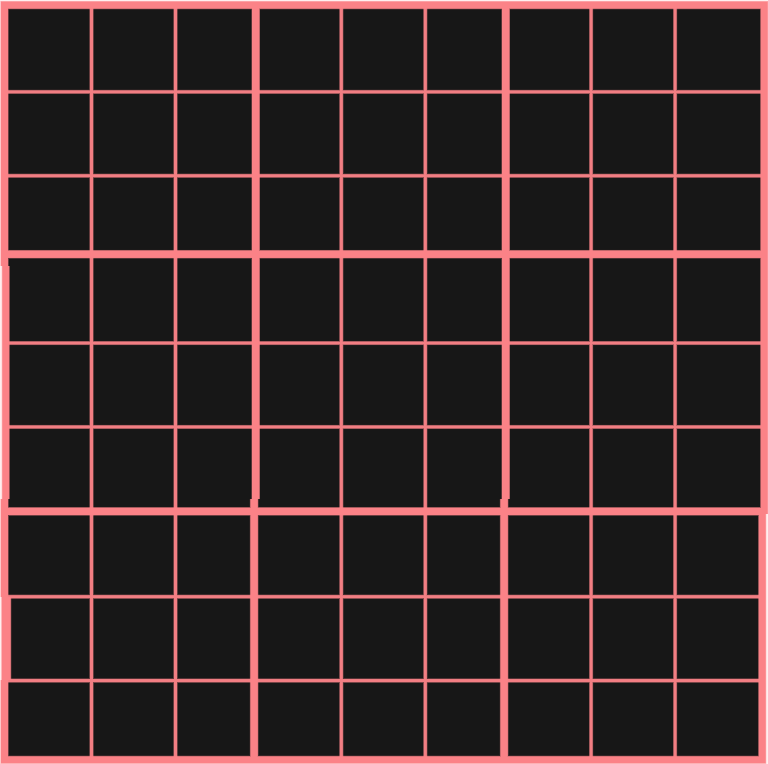
A Shadertoy shader for this pattern:

```glsl
// Dark nine by nine grid of cells ruled in coral, grouped three by three by thicker bars.
// Bars and hairlines are distance bands repeated in a loop; small steps in the bars
// and frame give a slightly misaligned, pieced-together look with pale slivers outside.

// Canvas measured in units of 768 x 765, with y running down.
const vec2 SHEET = vec2(768.0, 765.0);

// Coverage of the side of an edge where d is positive.
float cover(float d, float soft) {
    return clamp(d / soft + 0.5, 0.0, 1.0);
}

// Coverage of a straight line of the given full width.
float line(float x, float centre, float width, float soft) {
    return cover(0.5 * width - abs(x - centre), soft);
}

// One between two heights, zero elsewhere.
float between(float y, float from, float to) {
    return step(from, y) * step(y, to);
}

void mainImage(out vec4 fragColor, in vec2 fragCoord) {
    vec2 p = fragCoord / iResolution.xy * SHEET;
    p.y = SHEET.y - p.y;
    float soft = max(SHEET.x / iResolution.x, 1.4);

    // Hairlines: two inside each of the three blocks, both ways
    float hair = 0.0;
    for (int block = 0; block < 3; block++) {
        float k = float(block);
        for (int i = 0; i < 2; i++) {
            float inner = 84.0 * float(i);
            float column = 91.5 + 249.8 * k + inner;
            float row = 92.0 + 252.75 * k - (block == 1 ? 1.25 : 0.0) + inner;
            hair = max(hair, line(p.x, column, 3.6, soft));
            hair = max(hair, line(p.y, row, 3.6, soft));
        }
    }

    // Block bars; the upright ones step left in the lowest block
    float slip = 1.7 * step(500.0, p.y);
    float bars = 0.0;
    for (int i = 0; i < 2; i++) {
        float k = float(i);
        bars = max(bars, line(p.x, 255.8 + 250.0 * k - slip, 8.0, soft));
        bars = max(bars, line(p.y, 254.5 + 257.5 * k, 8.0, soft));
    }

    // Frame, with uneven left and right sides
    float middle = between(p.y, 266.0, 500.0);
    float wideRow = between(p.y, 598.0, 681.0);
    float lower = step(515.0, p.y);
    float left = 0.7 + 1.3 * middle + 0.8 * wideRow;
    float right = 768.0 - 2.0 * lower;
    float innerLeft = 8.3 + 1.2 * middle + 2.7 * wideRow;
    float hole = min(min(p.x - innerLeft, right - 7.6 - p.x),
                     min(p.y - 9.0, 757.0 - p.y));
    float frame = 1.0 - cover(hole, soft);
    float sheet = cover(min(min(p.x - left, right - p.x),
                            min(p.y - 1.2, 764.6 - p.y)), soft);

    // Colours
    vec3 charcoal = vec3(0.09);
    vec3 coral = vec3(0.985, 0.51, 0.53);
    vec3 paper = vec3(1.0, 0.94, 0.94);
    vec3 colour = mix(charcoal, coral, 0.96 * hair);
    colour = mix(colour, coral, max(bars, frame));
    fragColor = vec4(mix(paper, colour, sheet), 1.0);
}
```
